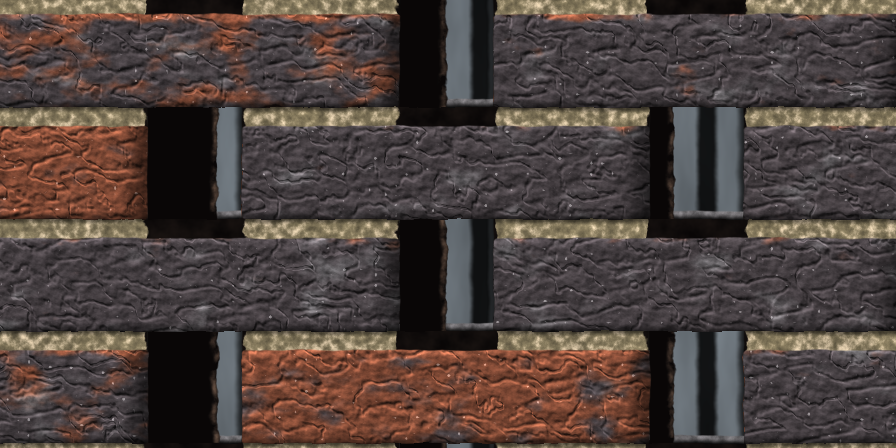
A Shadertoy shader for this texture:

```glsl
// Layout, in units of canvas height
const float PITCH = 1.12;       // brick plus open gap
const float BRICK_W = 0.91;
const float ROW_H = 0.25;       // brick plus joint
const float BRICK_H = 0.208;
const float BASE_Y = 0.0104;
const float START_EVEN = -0.58;
const float START_ODD = -0.018;
const float CORNER = 0.008;
const float WOBBLE = 0.006;
const float BAR_PITCH = 0.505;
const float BAR_X = 1.578;
const float BAR_HALF = 0.021;

// Colours
const vec3 ASH = vec3(0.275, 0.250, 0.262);
const vec3 PALE_ASH = vec3(0.43, 0.42, 0.43);
const vec3 RUST = vec3(0.53, 0.295, 0.205);
const vec3 MORTAR = vec3(0.56, 0.51, 0.39);
const vec3 PALE_MORTAR = vec3(0.76, 0.69, 0.58);
const vec3 SHADOW = vec3(0.035, 0.025, 0.025);
const vec3 RIM = vec3(0.34, 0.27, 0.22);
const vec3 BACKDROP = vec3(0.40, 0.43, 0.455);

// Rust amount per brick, three to a row from the bottom up
const float RUSTINESS[12] = float[12](
    0.50, 0.95, 0.26,  0.14, 0.12, 0.10,
    1.10, 0.10, 0.16,  0.58, 0.24, 0.20);

float hash(vec2 p) {
    return fract(sin(dot(p, vec2(127.1, 311.7))) * 43758.5);
}

float corner(vec2 cell, vec2 f, vec2 o) {
    float a = 6.2832 * hash(cell + o);
    return dot(vec2(cos(a), sin(a)), f - o);
}

float gradientNoise(vec2 p) {
    vec2 i = floor(p), f = fract(p);
    vec2 s = f * f * f * (f * (f * 6.0 - 15.0) + 10.0);
    return mix(mix(corner(i, f, vec2(0, 0)), corner(i, f, vec2(1, 0)), s.x),
               mix(corner(i, f, vec2(0, 1)), corner(i, f, vec2(1, 1)), s.x), s.y);
}

float fbm(vec2 p) {
    float sum = 0.0, amp = 0.6;
    for (int i = 0; i < 4; i++) {
        sum += amp * gradientNoise(p);
        p = mat2(1.6, 1.2, -1.2, 1.6) * p + 7.3;
        amp *= 0.5;
    }
    return sum;
}

// Height of the brick face: grain cut by wavy creases
float relief(vec2 p) {
    vec2 w = p * vec2(11.0, 24.0) + vec2(0.0, 6.0 * p.x);
    float n = gradientNoise(w + 1.3 * fbm(p * 13.0));
    return 0.35 * smoothstep(0.0, 0.14, abs(n)) + 0.65 * fbm(p * vec2(26.0, 38.0));
}

float rowX(float x, float row) {
    return x - (mod(row, 2.0) < 0.5 ? START_EVEN : START_ODD);
}

// Offset from the centre of the nearest brick in a row
float brickOffset(float x, float row) {
    return mod(rowX(x, row) - 0.5 * BRICK_W + 0.5 * PITCH, PITCH) - 0.5 * PITCH;
}

vec3 gapColour(vec2 p, float row, float v, float aa) {
    float g = mod(rowX(p.x, row) - BRICK_W, PITCH);
    float reveal = max(0.185 - 0.09 * (p.x - g), 0.02) + 0.012 * fbm(p * 22.0);
    // Blurred view behind the wall
    float bar = abs(mod(p.x - BAR_X + 0.5 * BAR_PITCH, BAR_PITCH) - 0.5 * BAR_PITCH);
    vec3 c = BACKDROP * (1.0 + 0.35 * fbm(p * vec2(9.0, 3.0)));
    c *= mix(0.16, 1.0, smoothstep(-0.008, 0.008, bar - BAR_HALF));
    c *= smoothstep(PITCH - BRICK_W, PITCH - BRICK_W - 0.02, g) * 0.7 + 0.3;
    // Lit ledge at the foot
    vec3 ledge = PALE_ASH * (1.0 + 0.8 * fbm(p * 45.0)) * smoothstep(-0.004, 0.014, v);
    c = mix(c, ledge, smoothstep(aa, -aa, v - 0.018));
    // Shaded side of the brick with a worn rim
    float side = smoothstep(aa, -aa, g - reveal);
    float rim = smoothstep(0.012, 0.0, abs(g - reveal + 0.006));
    vec3 dark = SHADOW + RIM * rim * clamp(0.35 + 1.6 * fbm(p * 30.0), 0.0, 1.0);
    return mix(c, dark, side);
}

vec3 mortarColour(vec2 p, float v) {
    float grain = fbm(p * 48.0);
    vec3 c = mix(MORTAR, PALE_MORTAR, smoothstep(-0.1, 0.45, grain + 0.5 * fbm(p * 11.0)));
    return c * (0.95 + 0.7 * grain) * mix(1.0, 0.5, smoothstep(ROW_H - 0.014, ROW_H, v));
}

vec3 brickColour(vec2 p, vec2 id, float u, float v) {
    vec2 t = p + 9.0 * vec2(hash(id), hash(id + 5.7));
    float rust = RUSTINESS[int(mod(id.y, 4.0)) * 3 + int(mod(id.x, 3.0))];
    float topEdge = smoothstep(BRICK_H - 0.028, BRICK_H, v);
    float patches = fbm(t * vec2(9.0, 15.0)) + 0.9 * rust - 0.6 + 0.3 * topEdge;
    vec3 c = mix(ASH, PALE_ASH, smoothstep(0.05, 0.5, fbm(t * vec2(7.0, 12.0) + 31.0)));
    c = mix(c, RUST, 0.9 * smoothstep(-0.15, 0.28, patches));
    // Light from above across the creases
    float light = relief(t) - relief(t + vec2(-0.003, 0.006));
    c *= clamp(0.95 + 1.3 * light + 0.45 * fbm(t * 42.0), 0.25, 1.8);
    c += 0.32 * smoothstep(0.43, 0.6, gradientNoise(t * 85.0));
    c *= 1.0 - 0.5 * smoothstep(0.5 * BRICK_W - 0.07, 0.5 * BRICK_W, u);
    return c * mix(0.5, 1.0, smoothstep(0.0, 0.022, v)) * (1.0 + 0.25 * topEdge);
}

void mainImage(out vec4 fragColor, in vec2 fragCoord) {
    vec2 p = fragCoord / iResolution.y;
    float aa = 1.0 / iResolution.y;
    vec2 q = p + WOBBLE * vec2(fbm(p * 17.0), fbm(p * 14.0 + 40.0));

    float row = floor((q.y - BASE_Y) / ROW_H);
    float v = q.y - BASE_Y - row * ROW_H;
    float u = brickOffset(q.x, row);
    vec2 id = vec2(floor(rowX(q.x, row) / PITCH), row);

    // Signed distances
    float across = abs(u) - 0.5 * BRICK_W;
    float above = abs(brickOffset(q.x, row + 1.0)) - 0.5 * BRICK_W;
    vec2 box = abs(vec2(u, v - 0.5 * BRICK_H)) - 0.5 * vec2(BRICK_W, BRICK_H) + CORNER;
    float brick = length(max(box, 0.0)) + min(max(box.x, box.y), 0.0) - CORNER;
    float mortar = max(max(across, above) + 0.006 + 0.02 * fbm(p * 24.0), BRICK_H - 0.008 - v);

    // Layers from back to front
    vec3 col = gapColour(q, row, v, aa);
    vec3 recess = SHADOW + 0.25 * RIM * max(0.0, 0.3 + fbm(p * 20.0));
    col = mix(col, recess, smoothstep(aa, -aa, across));
    col = mix(col, mortarColour(p, v), smoothstep(aa, -aa, mortar));
    col = mix(col, brickColour(p, id, u, v), smoothstep(aa, -aa, brick));
    fragColor = vec4(clamp(col, 0.0, 1.0), 1.0);
}
```
